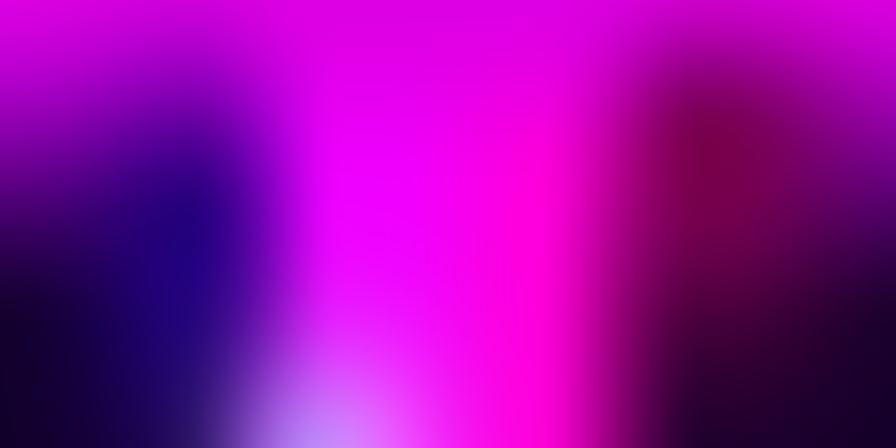
Give the GLSL for this background, as a WebGL 1 fragment shader.

```glsl
precision highp float;
// Soft neon backdrop: a magenta ceiling fades down to near-black violet,
// with navy and maroon clouds at the sides, a bright central column,
// and a lavender light rising from the lower edge.

uniform vec2 u_resolution;

const vec3 MAGENTA  = vec3(0.87, 0.00, 0.89);
const vec3 MIDNIGHT = vec3(0.07, 0.00, 0.16);
const vec3 DUSK     = vec3(0.00, 0.00, 0.08);
const vec3 NAVY     = vec3(0.13, 0.00, 0.49);
const vec3 INDIGO   = vec3(0.26, 0.00, 0.61);
const vec3 MAROON   = vec3(0.47, 0.00, 0.29);
const vec3 VIOLET   = vec3(0.62, 0.00, 0.94);
const vec3 FUCHSIA  = vec3(0.94, 0.00, 1.00);
const vec3 HOT_PINK = vec3(1.00, 0.00, 0.85);
const vec3 ROSE     = vec3(0.96, 0.00, 0.70);
const vec3 LAVENDER = vec3(0.70, 0.61, 0.97);
const vec3 ORCHID   = vec3(0.92, 0.58, 1.00);

// Gaussian falloff with separate radii above and below the center.
float glow(vec2 p, vec2 center, float width, float above, float below) {
  vec2 d = p - center;
  d /= vec2(width, d.y > 0.0 ? above : below);
  return exp(-dot(d, d));
}

// Vertical band with a soft left and right edge (start, end of each ramp).
float band(float x, vec2 left, vec2 right) {
  return smoothstep(left.x, left.y, x) * (1.0 - smoothstep(right.x, right.y, x));
}

// Column hue runs from violet to rose, then settles into the ceiling.
vec3 columnColor(vec2 p) {
  vec3 hue = mix(VIOLET, FUCHSIA, smoothstep(0.24, 0.39, p.x));
  hue = mix(hue, HOT_PINK, smoothstep(0.42, 0.63, p.x));
  hue = mix(hue, ROSE, smoothstep(0.60, 0.74, p.x));
  return mix(hue, MAGENTA, smoothstep(0.55, 1.0, p.y));
}

void main() {
  vec2 p = gl_FragCoord.xy / u_resolution;

  // Ceiling gradient, bluer in its midtones
  float height = smoothstep(0.25, 1.05, p.y);
  vec3 color = mix(MIDNIGHT, MAGENTA, height);
  color += DUSK * 4.0 * height * (1.0 - height);

  // Side clouds
  vec3 leftCloud = mix(NAVY, INDIGO, smoothstep(0.50, 0.85, p.y));
  color = mix(color, leftCloud, glow(p, vec2(0.215, 0.42), 0.125, 0.38, 0.48));
  color = mix(color, MAROON, glow(p, vec2(0.785, 0.66), 0.155, 0.25, 0.46));

  // Central column
  float column = band(p.x, vec2(0.205, 0.38), vec2(0.59, 0.79));
  color = mix(color, columnColor(p), column);

  // Floor light, warmer toward the right
  vec3 light = mix(LAVENDER, ORCHID, smoothstep(0.32, 0.47, p.x));
  color = mix(color, light, 0.92 * glow(p, vec2(0.37, -0.05), 0.115, 0.28, 0.28));

  gl_FragColor = vec4(color, 1.0);
}
```
